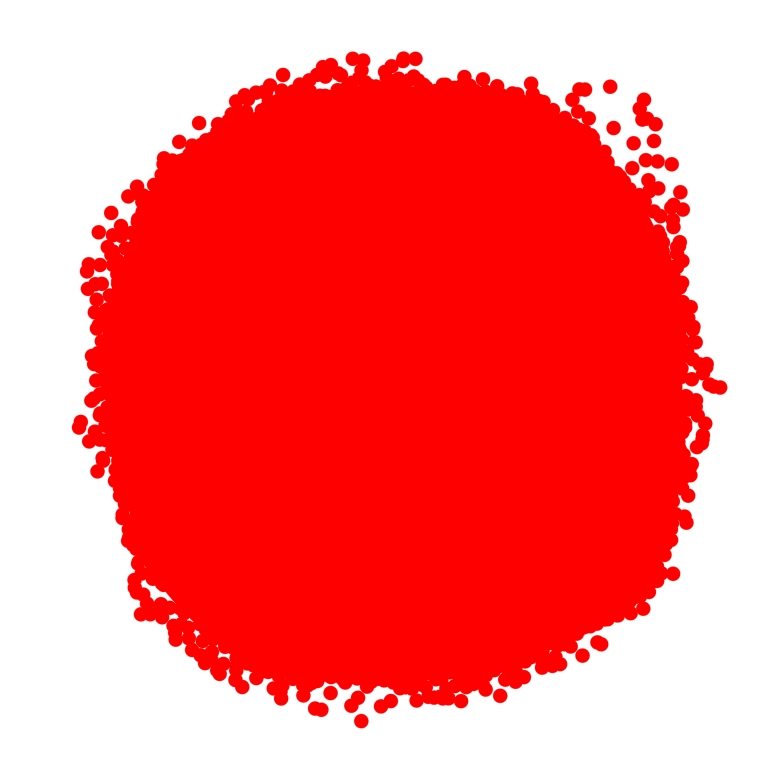
This background is drawn by a Shadertoy shader. Its source:

```glsl
// A solid red blob on white, its ragged rim built from scattered round dots.

const float TAU = 6.2831853;
const vec3 PAPER = vec3(1.0);
const vec3 RED = vec3(1.0, 0.0, 0.0);
const vec2 BLOB_CENTER = vec2(0.014, -0.001);
const float DOT_RADIUS = 0.0094;
const float CELLS = 300.0;   // angular cells around the rim
const int LAYERS = 2;        // dots per cell
const int REACH = 2;         // neighbouring cells searched on each side

float hash(vec2 p) {
    return fract(sin(dot(p, vec2(127.1, 311.7))) * 43758.5453);
}

// Smooth random value around the full turn, with the given number of knots.
float ringNoise(float angle, float knots, float seed) {
    float t = angle / TAU * knots;
    float i = floor(t);
    float a = hash(vec2(mod(i, knots), seed));
    float b = hash(vec2(mod(i + 1.0, knots), seed));
    return mix(a, b, smoothstep(0.0, 1.0, t - i));
}

// Smooth bump around one direction, wrapped over the full turn.
float lobe(float angle, float heading, float width) {
    return exp((cos(angle - heading) - 1.0) / (width * width));
}

// Rounded-square outline with a few broad bulges and one dent.
float rimRadius(float angle) {
    float square = 0.4045 - 0.0104 * cos(4.0 * angle) - 0.005 * cos(2.0 * angle);
    float bulges = 0.022 * lobe(angle, -0.68, 0.09) + 0.010 * lobe(angle, 1.08, 0.12)
                 + 0.012 * lobe(angle, 4.25, 0.12);
    float dent = 0.014 * lobe(angle, 3.54, 0.10);
    return square + bulges - dent;
}

// How far the common dots stray: irregular clumps along the rim.
float clumpDistance(float angle) {
    float clumps = ringNoise(angle, 34.0, 5.0);
    float lower = 0.014 * lobe(angle, 4.45, 0.30);
    float side = 0.016 * lobe(angle, -0.24, 0.18);
    return 0.018 + 0.032 * clumps + lower + side;
}

// Polar placement of one dot: a random angle in its cell, random stray.
vec2 dotCenter(float cell, float layer) {
    vec2 seed = vec2(cell, layer * 17.0 + 3.0);
    float angle = (cell + hash(seed)) * TAU / CELLS;
    float h = hash(seed + 41.3);
    float clump = clumpDistance(angle) * pow(h, 1.8);
    float spray = 0.068 * lobe(angle, 0.80, 0.14) * pow(h, 3.2);
    float radius = rimRadius(angle) - 0.016 + clump + spray;
    return radius * vec2(cos(angle), sin(angle));
}

// Signed distance to the nearest rim dot.
float dotsDistance(vec2 p, float angle) {
    float home = floor(angle / TAU * CELLS);
    float nearest = 1.0;
    for (int layer = 0; layer < LAYERS; layer++) {
        for (int k = -REACH; k <= REACH; k++) {
            float cell = mod(home + float(k) + CELLS, CELLS);
            nearest = min(nearest, length(p - dotCenter(cell, float(layer))));
        }
    }
    return nearest - DOT_RADIUS;
}

// Signed distance to the filled body, with an uneven edge under the dots.
float bodyDistance(vec2 p, float angle) {
    float wobble = 0.008 * (ringNoise(angle, 47.0, 9.0) - 0.5);
    return length(p) - rimRadius(angle) + 0.011 - wobble;
}

void mainImage(out vec4 fragColor, in vec2 fragCoord) {
    float side = min(iResolution.x, iResolution.y);
    vec2 p = (fragCoord - 0.5 * iResolution.xy) / side - BLOB_CENTER;
    float angle = mod(atan(p.y, p.x) + TAU, TAU);

    // Union of the body and its dots, smoothed over about one pixel.
    float d = min(bodyDistance(p, angle), dotsDistance(p, angle));
    float coverage = 1.0 - smoothstep(-0.75 / side, 0.75 / side, d);
    fragColor = vec4(mix(PAPER, RED, coverage), 1.0);
}
```
